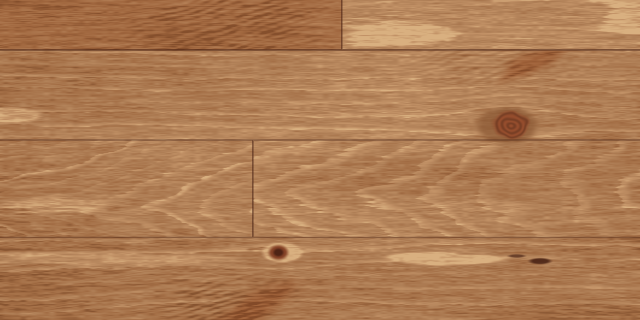
Write a WebGL 1 fragment shader that draws this texture.

```glsl
precision highp float;
uniform vec2 u_resolution;

const vec3 DARK = vec3(0.53, 0.33, 0.19);
const vec3 BROWN = vec3(0.64, 0.43, 0.27);
const vec3 TAN = vec3(0.69, 0.50, 0.34);
const vec3 HONEY = vec3(0.76, 0.57, 0.40);
const vec3 CREAM = vec3(0.85, 0.69, 0.50);
const vec3 KNOT_RED = vec3(0.52, 0.26, 0.15);
const vec3 KNOT_DARK = vec3(0.27, 0.12, 0.07);

float hash(vec2 p) {
  return fract(sin(dot(p, vec2(127.1, 311.7))) * 43758.5);
}

float noise(vec2 p) {
  vec2 i = floor(p), f = fract(p);
  f = f * f * (3.0 - 2.0 * f);
  return mix(mix(hash(i), hash(i + vec2(1, 0)), f.x),
             mix(hash(i + vec2(0, 1)), hash(i + vec2(1, 1)), f.x), f.y);
}

float ellipse(vec2 p, vec2 center, vec2 radius, float soft) {
  return 1.0 - smoothstep(1.0 - soft, 1.0 + soft, length((p - center) / radius));
}

// Pale band with one crisp edge; each ring has its own strength
float ring(float f, float width, float seed) {
  float t = fract(f);
  float strength = mix(0.25, 1.0, hash(vec2(floor(f), seed)));
  return strength * smoothstep(0.0, 0.08, t) * (1.0 - smoothstep(width * 0.35, width, t));
}

// Long, nearly level grain
float levelGrain(vec2 p, float count, float seed) {
  float drift = 0.07 * noise(p * vec2(1.3, 3.0) + seed) + 0.012 * noise(p * vec2(5.0, 20.0) + seed);
  return count * (p.y + drift);
}

// Nested arches with their tips to the left
float archGrain(vec2 p, vec2 tip, float count, float stretch, float seed) {
  vec2 d = p - tip;
  float wobble = 0.20 * (noise(p * vec2(4.0, 13.0) + seed) - 0.5)
               + 0.07 * (noise(p * vec2(13.0, 45.0) + seed) - 0.5);
  return count * (d.x - stretch * sqrt(d.y * d.y + 0.0006) + wobble);
}

// Pushes the grain apart around a knot
vec2 bendAround(vec2 p, vec2 center, vec2 radius) {
  vec2 d = (p - center) / radius;
  p.y -= (p.y - center.y) * 0.8 * exp(-dot(d, d));
  return p;
}

// Slanted dark ripples beside a hidden branch
float ripples(vec2 p, vec2 center, vec2 radius) {
  float phase = (p.y - 0.32 * p.x + 0.03 * noise(p * vec2(7.0, 12.0))) * 330.0;
  return ellipse(p, center, radius, 0.7) * (0.5 + 0.5 * sin(phase)) * noise(p * vec2(25.0, 60.0));
}

// Reddish slanted scar
float scar(vec2 p, vec2 center, vec2 radius) {
  p.x -= 1.2 * (p.y - center.y);
  p += 0.025 * (noise(p * 22.0) - 0.5);
  return ellipse(p, center, radius, 0.6);
}

float joint(float d, float halfWidth) {
  return 1.0 - smoothstep(halfWidth, halfWidth + 0.003, abs(d));
}

vec3 woodColor(float t) {
  vec3 c = mix(DARK, BROWN, clamp(t * 4.0, 0.0, 1.0));
  c = mix(c, TAN, clamp(t * 4.0 - 1.0, 0.0, 1.0));
  c = mix(c, HONEY, clamp(t * 4.0 - 2.0, 0.0, 1.0));
  return mix(c, CREAM, clamp(t * 4.0 - 3.0, 0.0, 1.0));
}

void main() {
  vec2 p = gl_FragCoord.xy / u_resolution.y;
  vec2 bigKnot = vec2(1.597, 0.607), eyeKnot = vec2(0.87, 0.211);
  float fiber = noise(p * vec2(14.0, 190.0)) - 0.5;
  float fine = noise(p * vec2(55.0, 330.0) + 31.0) - 0.5;
  float teeth = 0.16 * fiber + 0.05 * fine;
  float tone, red = 0.0, pale = 0.0, seam = 0.0;

  // Boards, from top to bottom
  if (p.y > 0.844) {
    seam = joint(p.x - 1.068, 0.001);
    if (p.x < 1.068) {
      tone = 0.27 + 0.12 * ring(levelGrain(p, 34.0, 3.0), 0.5, 1.0);
      tone -= 0.5 * ripples(p, vec2(0.72, 0.93), vec2(0.26, 0.12));
      red = 0.5;
    } else {
      float band = noise(p * vec2(2.4, 17.0) + vec2(4.0, 9.0 - p.x * 0.8)) + 0.4 * teeth;
      tone = 0.50 + 0.38 * smoothstep(0.52, 0.64, band);
      tone += 0.15 * ring(levelGrain(p, 30.0, 8.0), 0.4, 2.0);
    }
  } else if (p.y > 0.5625) {
    vec2 q = bendAround(p, bigKnot, vec2(0.23, 0.10));
    tone = 0.45 + 0.28 * ring(levelGrain(q, 26.0, 5.0) + teeth, 0.32, 3.0);
    pale = ellipse(p, vec2(0.03, 0.64), vec2(0.10, 0.024), 0.15);
    red = scar(p, vec2(1.66, 0.805), vec2(0.055, 0.045));
    tone -= 0.45 * ripples(p, vec2(1.52, 0.80), vec2(0.20, 0.06)) + 0.2 * red;
  } else if (p.y > 0.258) {
    seam = joint(p.x - 0.79, 0.001);
    if (p.x < 0.79) {
      float arch = archGrain(p, vec2(0.5, 0.36), 5.0, 6.0 - 3.5 * p.x, 12.0);
      tone = 0.39 + 0.36 * ring(arch + teeth, 0.34, 4.0);
      pale = 0.8 * ellipse(p + 0.02 * fiber, vec2(0.16, 0.36), vec2(0.17, 0.022), 0.35);
    } else {
      float arch = archGrain(p, vec2(0.8, 0.40), 4.6, mix(4.0, 1.2, (p.x - 0.79) / 1.21), 20.0);
      tone = 0.42 + 0.50 * ring(arch + teeth, 0.42, 7.0);
    }
  } else {
    vec2 q = bendAround(p, eyeKnot, vec2(0.17, 0.055));
    tone = 0.37 + 0.36 * ring(levelGrain(q, 23.0, 15.0) + teeth, 0.36, 6.0);
    vec2 ragged = p + vec2(0.0, 0.012 * (noise(p * vec2(11.0, 30.0)) - 0.5));
    pale = max(ellipse(ragged, vec2(1.393, 0.193), vec2(0.19, 0.018), 0.15),
               0.75 * ellipse(ragged, vec2(0.28, 0.19), vec2(0.42, 0.021), 0.3));
    pale = max(pale, ellipse(p, vec2(0.882, 0.211), vec2(0.062, 0.031), 0.15));
    red = scar(p, vec2(0.80, 0.04), vec2(0.07, 0.075));
    tone -= 0.45 * ripples(p, vec2(0.68, 0.05), vec2(0.20, 0.09)) + 0.2 * red;
  }

  // Fibers, broad stain and gentle light
  tone = mix(tone, 0.94, pale);
  tone += 0.34 * fiber + 0.30 * fine + 0.30 * (noise(p * vec2(1.6, 9.0) + 50.0) - 0.5);
  tone += 0.10 - 0.16 * length((p - vec2(1.15, 0.62)) * vec2(0.8, 1.2));
  vec3 color = woodColor(tone);
  color *= mix(vec3(1.0), vec3(0.97, 0.88, 0.82), red);

  // Knots: dark rim, red heart, small black pits
  float heart = length((p - bigKnot) / vec2(0.062, 0.046)) + 0.25 * (noise(p * 40.0) - 0.5);
  color = mix(color, DARK, 0.65 * ellipse(p, bigKnot - vec2(0.012, 0.0), vec2(0.092, 0.057), 0.2));
  color = mix(color, KNOT_RED * (1.0 + 0.12 * sin(heart * 22.0)), 0.9 * (1.0 - smoothstep(0.75, 1.05, heart)));
  color = mix(color, KNOT_RED, ellipse(p, eyeKnot, vec2(0.029, 0.022), 0.3));
  color = mix(color, KNOT_DARK, 0.85 * ellipse(p, eyeKnot, vec2(0.015, 0.012), 0.4));
  color = mix(color, KNOT_DARK, 0.85 * ellipse(p, vec2(1.688, 0.184), vec2(0.032, 0.009), 0.35));
  color = mix(color, KNOT_DARK, 0.65 * ellipse(p, vec2(1.615, 0.200), vec2(0.025, 0.005), 0.4));

  // Joints between boards
  float rows = max(joint(p.y - 0.844, 0.001), 0.7 * max(joint(p.y - 0.5625, 0.001), joint(p.y - 0.258, 0.001)));
  color = mix(color, KNOT_DARK, 0.55 * max(seam, rows));
  gl_FragColor = vec4(color, 1.0);
}
```
